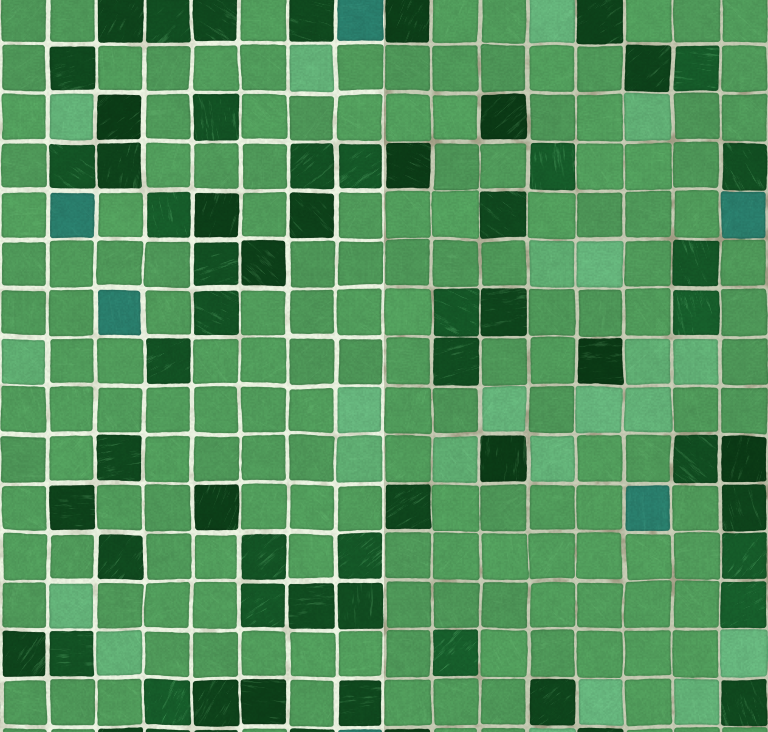
Give the GLSL for this texture, as a WebGL 2 fragment shader.

```glsl
#version 300 es
precision highp float;

uniform vec2 u_resolution;
out vec4 fragColor;

// Layout, in tile units
const vec2 GRID = vec2(16.0, 15.0);
const vec2 GRID_SHIFT = vec2(0.0, 0.1);
const float INSET_MIN = 0.008;
const float INSET_VARY = 0.042;
const float PALE_SIDE_INSET = 0.010;
const float CORNER = 0.06;
const float WOBBLE = 0.05;
const float EDGE_CHIP = 0.022;

// Share of each glaze
const float DARK_SHARE = 0.22;
const float LIGHT_SHARE = 0.05;
const float LIGHT_SHARE_RIGHT = 0.07;
const float TEAL_SHARE = 0.012;

// Colours
const vec3 MAIN_GREEN = vec3(0.31, 0.60, 0.35);
const vec3 DARK_GREEN = vec3(0.09, 0.37, 0.17);
const vec3 DEEP_GREEN = vec3(0.04, 0.22, 0.08);
const vec3 LIGHT_GREEN = vec3(0.40, 0.71, 0.49);
const vec3 TEAL = vec3(0.16, 0.49, 0.42);
const vec3 GROUT_PALE = vec3(0.91, 0.94, 0.87);
const vec3 GROUT_GREY = vec3(0.77, 0.79, 0.70);
const vec3 GROUT_DIRT = vec3(0.57, 0.54, 0.44);

// Surface wear
const float GRAIN = 0.085;
const float MOTTLE = 0.07;
const float STREAKS = 0.13;
const float RIM_SHADE = 0.12;

float hash(vec2 p) {
    return fract(sin(dot(p, vec2(127.1, 311.7))) * 43758.5453);
}

float noise(vec2 p) {
    vec2 i = floor(p), f = fract(p);
    f = f * f * (3.0 - 2.0 * f);
    return mix(mix(hash(i), hash(i + vec2(1, 0)), f.x),
               mix(hash(i + vec2(0, 1)), hash(i + vec2(1, 1)), f.x), f.y);
}

float fbm(vec2 p) {
    float sum = 0.0, weight = 0.5;
    for (int i = 0; i < 4; i++) {
        sum += weight * noise(p);
        p = p * 2.03 + 17.0;
        weight *= 0.5;
    }
    return sum / 0.9375;
}

// Signed distance to a hand-cut tile whose four sides have their own inset
float tileDistance(vec2 f, vec2 id, float extraInset) {
    vec4 r = vec4(hash(id + 3.1), hash(id + 5.7), hash(id + 8.3), hash(id + 11.9));
    vec4 inset = INSET_MIN + extraInset + INSET_VARY * r;
    vec2 low = inset.xy, high = 1.0 - inset.zw;
    vec2 q = abs(f - 0.5 * (low + high)) - 0.5 * (high - low) + CORNER;
    return length(max(q, 0.0)) + min(max(q.x, q.y), 0.0) - CORNER;
}

// Glaze of one tile: mostly mid green, some dark, a few light or teal
vec3 glaze(vec2 id, float rightSide, out float darkness) {
    float pick = hash(id + 21.3);
    float tone = hash(id + 37.9);
    float lightEnd = DARK_SHARE + LIGHT_SHARE + LIGHT_SHARE_RIGHT * rightSide;
    darkness = 1.0 - step(DARK_SHARE, pick);
    if (pick < DARK_SHARE) return mix(DARK_GREEN, DEEP_GREEN, tone);
    if (pick < lightEnd) return mix(MAIN_GREEN, LIGHT_GREEN, 0.6 + 0.4 * tone);
    if (pick < lightEnd + TEAL_SHARE) return TEAL;
    return MAIN_GREEN * (0.96 + 0.08 * tone);
}

void main() {
    vec2 uv = gl_FragCoord.xy / u_resolution;
    vec2 p = uv * GRID - GRID_SHIFT;
    float rightSide = step(0.5, uv.x);
    float blur = 0.7 * GRID.y / u_resolution.y;

    // Crooked rows and columns
    vec2 warped = p + WOBBLE * (vec2(noise(p * 1.3 + 4.0), noise(p * 1.3 + 31.0)) - 0.5);
    vec2 id = mod(floor(warped), GRID);
    vec2 f = fract(warped);

    float d = tileDistance(f, id, PALE_SIDE_INSET * (1.0 - rightSide));
    d += EDGE_CHIP * (fbm(p * 7.0) - 0.5);
    float tileMask = 1.0 - smoothstep(-blur, blur, d);

    // Glazed face with grain, mottling, brushed streaks and a darker rim
    float darkness;
    vec3 tile = glaze(id, rightSide, darkness);
    float angle = 6.2832 * hash(id + 51.7);
    vec2 along = mat2(cos(angle), sin(angle), -sin(angle), cos(angle)) * f;
    float streak = smoothstep(0.58, 0.9, fbm(along * vec2(3.0, 18.0) + id * 7.0));
    float grain = noise(p * 31.0) - 0.5;
    tile *= 1.0 + GRAIN * grain + MOTTLE * (fbm(p * 4.0) - 0.5);
    tile += STREAKS * streak * mix(0.25, 1.0, darkness) * vec3(0.8, 1.0, 0.8);
    tile *= 1.0 - RIM_SHADE * smoothstep(-0.06, 0.0, d);

    // Grout, cleaner on the left and stained on the right
    vec3 grout = mix(GROUT_PALE, GROUT_GREY, rightSide);
    float dirt = smoothstep(0.5, 0.8, fbm(p * 2.5 + 60.0));
    grout = mix(grout, GROUT_DIRT, dirt * mix(0.25, 0.7, rightSide));
    grout *= 0.96 + 0.08 * noise(p * 24.0);

    fragColor = vec4(clamp(mix(grout, tile, tileMask), 0.0, 1.0), 1.0);
}
```
